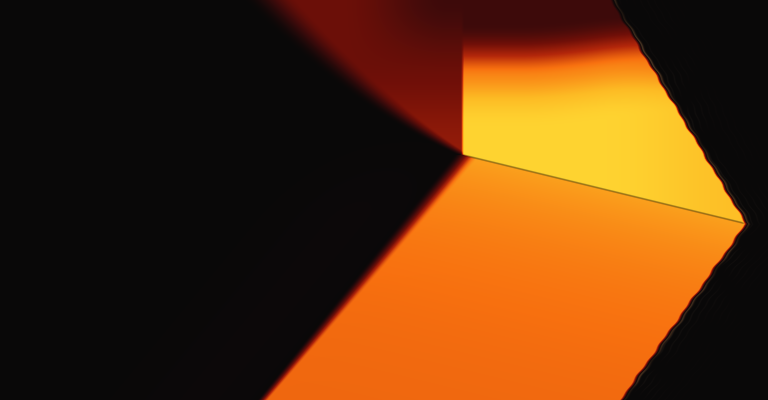
Reproduce this background procedurally as a Shadertoy shader.

```glsl
// A folded sheet of glowing light in a dark room: a dim red wall, a bright
// yellow wall and an orange floor meet at one corner. Each face yields a
// scalar heat, shaped by line distances, which an ember ramp turns to colour.

#define ASPECT 1.92
#define CORNER vec2(1.1575, 0.6125)
#define TIP vec2(1.868, 0.440)
#define WALL_TOP vec2(1.530, 1.0)
#define FLOOR_LEFT vec2(0.6525, 0.0)
#define FLOOR_RIGHT vec2(1.555, 0.0)
#define SEAM_DARKNESS 0.38
#define FIBRE_STRENGTH 0.045
#define EDGE_WOBBLE 0.0012

// Signed distance to the line a-b, positive on its left
float leftOf(vec2 p, vec2 a, vec2 b) {
    vec2 d = normalize(b - a);
    return d.x * (p.y - a.y) - d.y * (p.x - a.x);
}

// Colour ramp from black through red and orange to yellow, heat 0 to 6
vec3 ember(float heat) {
    vec3 c = vec3(0.036, 0.030, 0.031);
    c = mix(c, vec3(0.24, 0.04, 0.04), clamp(heat, 0.0, 1.0));
    c = mix(c, vec3(0.44, 0.06, 0.03), clamp(heat - 1.0, 0.0, 1.0));
    c = mix(c, vec3(0.70, 0.15, 0.04), clamp(heat - 2.0, 0.0, 1.0));
    c = mix(c, vec3(0.97, 0.44, 0.06), clamp(heat - 3.0, 0.0, 1.0));
    c = mix(c, vec3(0.99, 0.73, 0.14), clamp(heat - 4.0, 0.0, 1.0));
    return mix(c, vec3(1.0, 0.89, 0.22), clamp(heat - 5.0, 0.0, 1.0));
}

// Dim wall with a curved lower edge that blurs away from the corner
float redWallHeat(vec2 p) {
    float depth = 1.0 - p.y;
    float dx = max(CORNER.x - p.x, 0.0);
    float edge = p.y - CORNER.y - 0.5 * dx - 0.56 * dx * dx;
    float blur = 0.012 + 0.18 * dx;
    float shade = smoothstep(0.85, 1.12, p.x) * (1.0 - smoothstep(0.0, 0.2, depth));
    float heat = 1.9 - 0.9 * shade + 0.6 * smoothstep(0.15, 0.38, depth);
    return heat * smoothstep(-0.5 * blur, blur, edge);
}

// Bright wall, falling into shadow near the top
float yellowWallHeat(vec2 p) {
    float depth = 1.0 - p.y + 0.035 * smoothstep(1.3, 1.7, p.x);
    float heat = 1.0 + 3.0 * smoothstep(0.06, 0.19, depth);
    heat += 1.6 * smoothstep(0.14, 0.32, depth);
    return heat - 0.5 * smoothstep(1.5, 1.87, p.x);
}

// Floor, hottest below the seam, with a soft red fringe on its left
float floorHeat(vec2 p, float seam) {
    float edge = leftOf(p, CORNER, FLOOR_LEFT);
    float fringe = 0.014 + 0.035 * p.y;
    float heat = 3.85 + 0.8 * exp(-5.0 * max(-seam, 0.0));
    return heat * smoothstep(-0.5 * fringe, fringe, edge);
}

void mainImage(out vec4 fragColor, in vec2 fragCoord) {
    vec2 p = fragCoord / iResolution.xy * vec2(ASPECT, 1.0);
    float px = 1.0 / iResolution.y;
    float seam = leftOf(p, CORNER, TIP);

    // Join the three faces
    float rightSide = smoothstep(-0.006, 0.004, p.x - CORNER.x);
    float walls = mix(redWallHeat(p), yellowWallHeat(p), rightSide);
    float ground = floorHeat(p, seam);
    float aboveSeam = smoothstep(-px, px, seam);
    float heat = mix(max(ground, redWallHeat(p) * (1.0 - rightSide)), walls,
                     mix(step(CORNER.y, p.y), aboveSeam, rightSide));

    // Crisp, slightly uneven cut along the right side
    float cut = min(leftOf(p, TIP, WALL_TOP), leftOf(p, FLOOR_RIGHT, TIP));
    cut += EDGE_WOBBLE * (sin(p.y * 71.0) + sin(p.y * 163.0 + 1.0));
    heat *= smoothstep(-px, 0.004 + px, cut);
    vec3 color = ember(heat);

    // Fine dark seam between wall and floor
    float line = 1.0 - smoothstep(0.0, 0.0015 + px, abs(seam));
    color *= 1.0 - SEAM_DARKNESS * line * rightSide * smoothstep(0.0, 0.01, cut);

    // Faint fibres and a worn rim outside the cut
    float outside = 1.0 - smoothstep(-0.004, 0.0, cut);
    float strand = 0.5 + 0.5 * sin(cut * 420.0 + 3.0 * sin(p.y * 17.0) + p.y * 23.0);
    float patches = 0.5 + 0.5 * sin(p.y * 39.0 + 2.0 * sin(p.x * 31.0));
    float fibre = pow(strand, 6.0) * patches * exp(22.0 * min(cut, 0.0));
    float rim = exp(-pow((cut + 0.004) / 0.003, 2.0)) * (0.4 + 0.6 * patches);
    color += outside * FIBRE_STRENGTH * fibre * vec3(1.0, 0.9, 0.7);
    color += rim * outside * vec3(0.20, 0.13, 0.07);

    // Barely visible sheen on the dark side
    float sheen = exp(-pow((leftOf(p, CORNER, FLOOR_LEFT) + 0.12) / 0.12, 2.0));
    color += 0.01 * sheen * (1.0 - smoothstep(0.45, 0.7, p.y)) * vec3(1.0, 0.1, 0.5);

    fragColor = vec4(color, 1.0);
}
```
